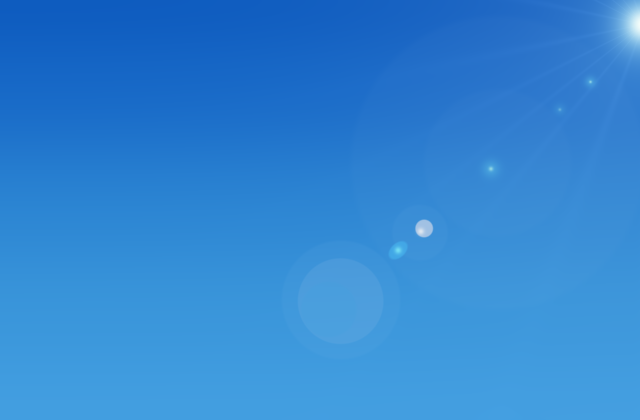
Write a Shadertoy shader that draws this background.

```glsl
// Clear blue sky with a bright sun at the upper right edge and a lens flare.
// A stepped vertical gradient forms the sky; soft discs, sparkles and faint
// rays are blended over it. Lengths are in units of the canvas height.

#define SUN_POS vec2(1.532, 0.942)
#define SUN_CORE 0.022
#define HAZE_STRENGTH 0.15
#define RAY_STRENGTH 0.035
#define RING_CENTRE vec2(1.185, 0.612)
#define DISC_CENTRE vec2(0.812, 0.286)
#define BEAD_CENTRE vec2(1.010, 0.456)
#define LENS_CENTRE vec2(0.948, 0.404)
#define FLARE_ANGLE 0.74

const vec3 GHOST_BLUE = vec3(0.45, 0.70, 0.90);
const vec3 GHOST_PALE = vec3(0.58, 0.74, 0.90);
const vec3 SPARK_CYAN = vec3(0.38, 0.80, 0.93);

// Smooth-edged disc coverage
float disc(vec2 p, vec2 centre, float radius, float feather) {
    float edge = max(feather, 1.0 / iResolution.y);
    return 1.0 - smoothstep(-edge, edge, length(p - centre) - radius);
}

// Gaussian glow around a point
float glow(vec2 p, vec2 centre, float size) {
    vec2 d = (p - centre) / size;
    return exp(-dot(d, d));
}

vec3 skyColor(float depth) {
    vec3 c = mix(vec3(0.055, 0.360, 0.750), vec3(0.090, 0.410, 0.780), smoothstep(0.0, 0.24, depth));
    c = mix(c, vec3(0.170, 0.520, 0.825), smoothstep(0.18, 0.53, depth));
    c = mix(c, vec3(0.225, 0.585, 0.855), smoothstep(0.45, 0.76, depth));
    return mix(c, vec3(0.260, 0.620, 0.880), smoothstep(0.70, 1.0, depth));
}

// Small star: a tight core in a dim coloured halo
vec3 sparkle(vec3 color, vec2 p, vec2 centre, float size, float strength) {
    color = mix(color, SPARK_CYAN, 0.45 * strength * glow(p, centre, size));
    return mix(color, vec3(0.68, 0.92, 0.90), 0.8 * strength * glow(p, centre, size * 0.25));
}

void mainImage(out vec4 fragColor, in vec2 fragCoord) {
    vec2 p = fragCoord / iResolution.y;
    vec3 color = skyColor(1.0 - p.y);

    // Broad haze and thin rays spreading from the sun
    vec2 toSun = p - SUN_POS;
    float sunDist = length(toSun);
    color = mix(color, vec3(0.62, 0.74, 0.90), HAZE_STRENGTH * exp(-sunDist * sunDist * 2.6));
    float angle = atan(toSun.y, toSun.x);
    float rays = pow(0.5 + 0.5 * cos(angle * 23.0 + 1.8 * sin(angle * 5.0)), 12.0);
    color += RAY_STRENGTH * rays * exp(-sunDist * 3.5);

    // Large concentric ghosts
    color = mix(color, GHOST_PALE, 0.035 * disc(p, RING_CENTRE, 0.349, 0.010));
    color = mix(color, GHOST_PALE, 0.030 * disc(p, RING_CENTRE, 0.175, 0.008));

    // Nested discs at the far end of the flare
    color = mix(color, GHOST_BLUE, 0.10 * disc(p, DISC_CENTRE, 0.141, 0.004));
    color = mix(color, GHOST_PALE, 0.16 * disc(p, DISC_CENTRE - vec2(0.001, 0.003), 0.102, 0.002));
    color = mix(color, vec3(0.25, 0.63, 0.87), 0.25 * disc(p, DISC_CENTRE - vec2(0.029, 0.023), 0.066, 0.004));

    // Pale bead with its faint halo and off-centre highlight
    color = mix(color, GHOST_BLUE, 0.08 * disc(p, BEAD_CENTRE - vec2(0.010, 0.010), 0.066, 0.004));
    color = mix(color, vec3(0.70, 0.79, 0.90), 0.85 * disc(p, BEAD_CENTRE, 0.021, 0.002));
    color = mix(color, vec3(0.93, 0.94, 0.95), 0.8 * glow(p, BEAD_CENTRE - vec2(0.008, 0.007), 0.008));

    // Cyan ellipse stretched along the flare axis
    float c = cos(FLARE_ANGLE), s = sin(FLARE_ANGLE);
    vec2 q = mat2(c, -s, s, c) * (p - LENS_CENTRE);
    float lens = disc(q * vec2(1.0, 1.55), vec2(0.0), 0.026, 0.004);
    color = mix(color, vec3(0.27, 0.70, 0.93), 0.65 * lens);
    color = mix(color, vec3(0.50, 0.92, 0.97), 0.8 * glow(p, LENS_CENTRE, 0.008));

    // Sparkles between the bead and the sun
    color = sparkle(color, p, vec2(1.169, 0.598), 0.020, 0.9);
    color = sparkle(color, p, vec2(1.333, 0.739), 0.014, 0.45);
    color = sparkle(color, p, vec2(1.406, 0.805), 0.013, 0.9);

    // Sun: wide blue bloom, pale inner glow and white core
    color = mix(color, vec3(0.48, 0.78, 0.94), 0.55 * exp(-sunDist * 10.0));
    color = mix(color, vec3(0.72, 0.92, 0.97), 0.80 * glow(p, SUN_POS, 0.062));
    color = mix(color, vec3(0.98, 1.00, 0.98), glow(p, SUN_POS, SUN_CORE * 1.4));

    fragColor = vec4(clamp(color, 0.0, 1.0), 1.0);
}
```
